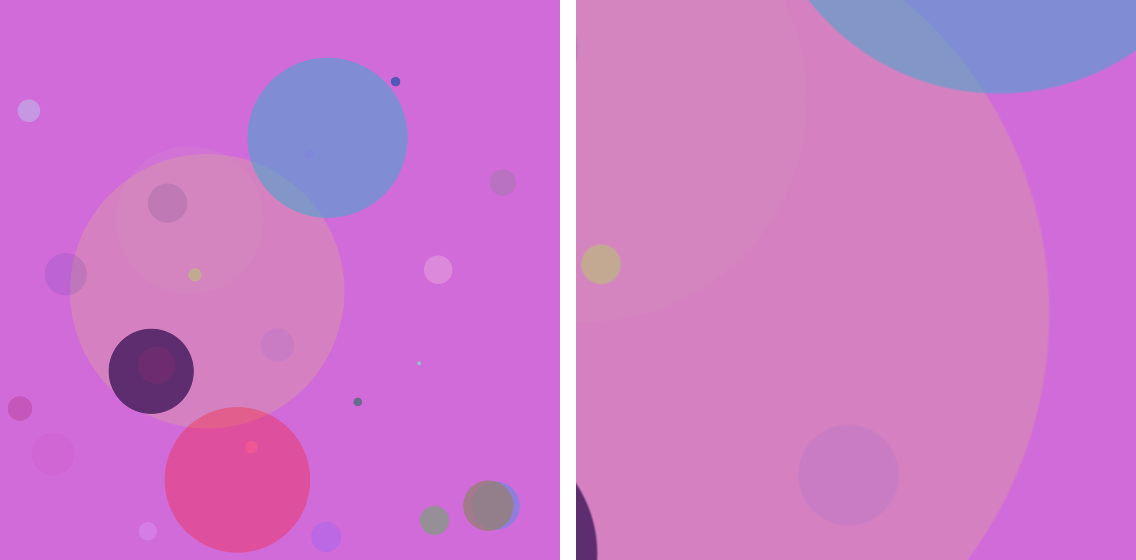
Left, the full canvas; right, a detail of the centre.
Write a three.js fragment shader that draws this background.

```glsl
varying vec2 vUv;

#define GROUND vec3(0.822, 0.420, 0.855)
#define SMALL_COUNT 18
#define SMALL_MIN 0.0015
#define SMALL_MAX 0.039
#define JITTER 0.16
#define SEED 3.7
#define EDGE 0.001

vec3 hash3(float n) {
  vec3 p = fract(vec3(n) * vec3(0.1031, 0.1030, 0.0973));
  p += dot(p, p.yzx + 33.33);
  return fract((p.xxy + p.yzz) * p.zyx);
}

// Offset to the nearest wrapped copy of a centre, so the plane tiles
vec2 wrapOffset(vec2 p, vec2 center) {
  return fract(p - center + 0.5) - 0.5;
}

// Lays a translucent disc over the colour below
vec3 disc(vec3 below, vec2 p, vec2 center, float radius, vec3 tint, float alpha) {
  float d = length(wrapOffset(p, center)) - radius;
  float cover = 1.0 - smoothstep(-EDGE, EDGE, d);
  return mix(below, tint, cover * alpha);
}

// Large focal discs, from back to front
vec3 largeDiscs(vec3 col, vec2 p) {
  col = disc(col, p, vec2(0.370, 0.480), 0.245, vec3(0.87, 0.69, 0.52), 0.30);
  col = disc(col, p, vec2(0.339, 0.607), 0.132, vec3(0.80, 0.68, 0.70), 0.10);
  col = disc(col, p, vec2(0.585, 0.754), 0.143, vec3(0.18, 0.68, 0.81), 0.50);
  col = disc(col, p, vec2(0.424, 0.143), 0.130, vec3(0.96, 0.13, 0.19), 0.36);
  col = disc(col, p, vec2(0.270, 0.337), 0.076, vec3(0.33, 0.15, 0.41), 0.93);
  col = disc(col, p, vec2(0.885, 0.097), 0.043, vec3(0.50, 0.51, 0.88), 0.80);
  col = disc(col, p, vec2(0.872, 0.097), 0.045, vec3(0.58, 0.50, 0.44), 0.75);
  return col;
}

// Small discs on a jittered low-discrepancy scatter; larger ones are fainter
vec3 smallDiscs(vec3 col, vec2 p) {
  for (int i = 0; i < SMALL_COUNT; i++) {
    float n = float(i) + 1.0;
    vec3 shape = hash3(n * 17.3 + SEED);
    vec3 tint = hash3(n * 29.1 + SEED + 100.0);
    vec2 center = fract(n * vec2(0.7549, 0.5698) + JITTER * (shape.xy - 0.5));
    float size = fract(n * 0.618 + 0.1 * shape.z);
    float radius = mix(SMALL_MIN, SMALL_MAX, size);
    float alpha = mix(0.95, 0.12, size) * mix(0.6, 1.0, shape.z);
    col = disc(col, p, center, radius, tint, alpha);
  }
  return col;
}

void main() {
  vec3 col = largeDiscs(GROUND, vUv);
  col = smallDiscs(col, vUv);
  gl_FragColor = vec4(col, 1.0);
}
```
